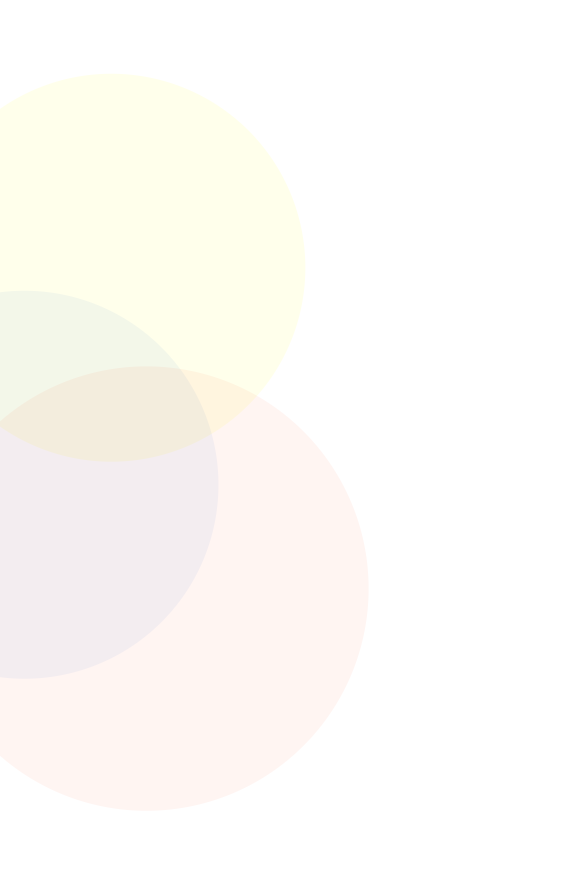
Reproduce this background procedurally as a WebGL 2 fragment shader.

```glsl
#version 300 es
precision highp float;
// Three large pale discs overlap at the left of a white ground.
// Each disc is a smooth-edged distance function that multiplies the
// colour beneath it, so overlaps tint like sheets of clear film.

uniform vec2 u_resolution;
out vec4 fragColor;

const vec3 WHITE = vec3(1.0);
const vec3 YELLOW_TINT = vec3(1.0, 1.0, 0.922);
const vec3 PINK_TINT = vec3(1.0, 0.959, 0.949);
const vec3 BLUE_TINT = vec3(0.953, 0.968, 0.991);

// Signed distance to a disc, negative inside
float discDistance(vec2 p, vec2 center, float radius) {
    return length(p - center) - radius;
}

// Lays a transparent tint over the base inside the given distance
vec3 layTint(vec3 base, vec3 tint, float dist, float pixel) {
    float coverage = clamp(0.5 - dist / pixel, 0.0, 1.0);
    return base * mix(WHITE, tint, coverage);
}

void main() {
    // Canvas height is one unit
    float pixel = 1.0 / u_resolution.y;
    vec2 p = gl_FragCoord.xy * pixel;

    // Upper, lower and left discs
    float yellowDisc = discDistance(p, vec2(0.1243, 0.7012), 0.2165);
    float pinkDisc = discDistance(p, vec2(0.1634, 0.3431), 0.2480);
    float blueDisc = discDistance(p, vec2(0.0273, 0.4590), 0.2165);

    vec3 color = layTint(WHITE, YELLOW_TINT, yellowDisc, pixel);
    color = layTint(color, PINK_TINT, pinkDisc, pixel);
    color = layTint(color, BLUE_TINT, blueDisc, pixel);

    fragColor = vec4(color, 1.0);
}
```
